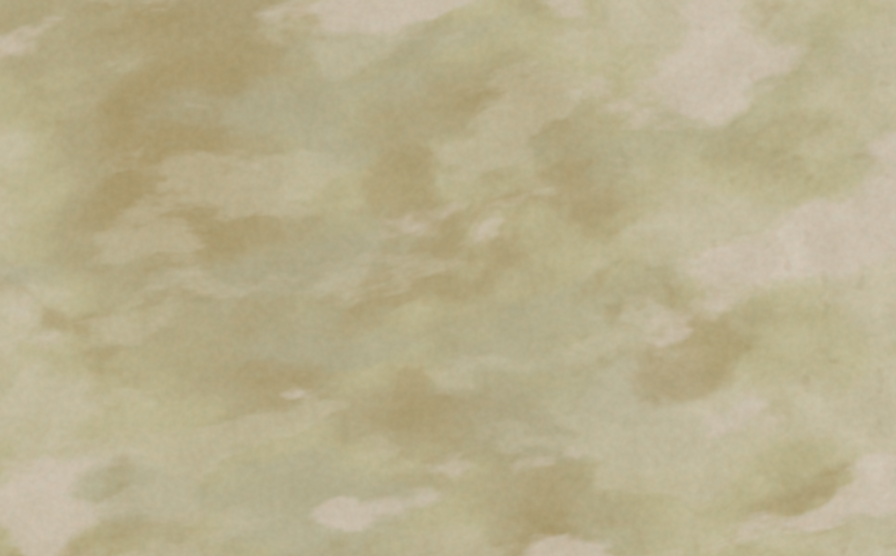
Reproduce this texture procedurally as a Shadertoy shader.

```glsl
const vec3 OCHRE = vec3(0.665, 0.60, 0.435);
const vec3 TAN = vec3(0.69, 0.65, 0.505);
const vec3 CREAM = vec3(0.73, 0.70, 0.55);
const vec3 PALE = vec3(0.765, 0.732, 0.625);
const vec3 BLUSH = vec3(0.80, 0.752, 0.685);
const vec3 SAGE = vec3(0.69, 0.67, 0.56);

vec2 gradientAt(vec2 cell) {
    vec3 h = fract(cell.xyx * vec3(0.1031, 0.1030, 0.0973));
    h += dot(h, h.yzx + 33.33);
    float angle = 6.2832 * fract((h.x + h.y) * h.z);
    return vec2(cos(angle), sin(angle));
}

float gradientNoise(vec2 p) {
    vec2 i = floor(p), f = p - i;
    vec2 u = f * f * f * (f * (f * 6.0 - 15.0) + 10.0);
    vec2 e = vec2(1.0, 0.0);
    float low = mix(dot(gradientAt(i), f), dot(gradientAt(i + e), f - e), u.x);
    float high = mix(dot(gradientAt(i + e.yx), f - e.yx),
                     dot(gradientAt(i + 1.0), f - 1.0), u.x);
    return mix(low, high, u.y);
}

float fbm(vec2 p, int octaves) {
    float sum = 0.0, amp = 1.0;
    for (int k = 0; k < octaves; k++) {
        sum += amp * gradientNoise(p);
        p = mat2(1.62, 1.18, -1.18, 1.62) * p + 17.3;
        amp *= 0.5;
    }
    return sum;
}

// Soft round influence used to place the broad tonal regions.
float region(vec2 p, vec2 centre, vec2 size) {
    vec2 d = (p - centre) / size;
    return exp(-dot(d, d));
}

// Coverage of a liquid stain: a noise field cut at a level.
float stain(vec2 p, vec2 scale, float level, float softness, float bias) {
    float field = fbm(p * scale, 5) + bias;
    return smoothstep(level - softness, level + softness, field);
}

vec3 paperTone(float t) {
    vec3 c = mix(OCHRE, TAN, smoothstep(0.22, 0.44, t));
    c = mix(c, CREAM, smoothstep(0.42, 0.58, t));
    return mix(c, PALE, smoothstep(0.56, 0.74, t));
}

void mainImage(out vec4 fragColor, in vec2 fragCoord) {
    vec2 p = fragCoord / iResolution.y;
    float width = iResolution.x / iResolution.y;
    vec2 uv = vec2(p.x / width, p.y);

    // Gently wandering coordinates, slanted upward to the right
    vec2 warp = vec2(fbm(p * 3.0 + 4.1, 2), fbm(p * 3.0 + 31.7, 2));
    vec2 q = p + 0.035 * warp;
    q.y -= 0.15 * q.x;

    // Broad tone: browned upper left, paler right side and left margin
    float brown = region(uv, vec2(0.24, 0.70), vec2(0.25, 0.38));
    float margin = region(uv, vec2(0.0, 0.45), vec2(0.09, 0.32));
    float right = smoothstep(0.45, 0.95, uv.x);
    float tone = 0.52 + 0.38 * fbm(q * vec2(2.6, 4.5) + 8.0, 5)
               - 0.22 * brown + 0.24 * margin + 0.15 * right;
    vec3 color = paperTone(tone);

    // Overlapping soft washes, mostly wider than tall
    float sage = stain(q + 12.4, vec2(2.2, 5.5), 0.14, 0.18, -0.2 * brown);
    color = mix(color, SAGE, 0.65 * sage * (1.0 - 0.6 * right));
    float ochre = stain(q + 5.7, vec2(3.0, 4.0), 0.32, 0.14,
                        0.28 * brown - 0.12 * right - 0.3 * margin);
    color = mix(color, OCHRE, 0.60 * ochre);
    float cream = stain(q + 23.9, vec2(3.2, 7.0), 0.22, 0.13, 0.0);
    color = mix(color, PALE, 0.55 * cream);
    float blush = stain(q + 41.2, vec2(2.7, 5.5), 0.36, 0.12,
                        0.10 * right + 0.15 * margin - 0.10 * brown);
    color = mix(color, BLUSH, 0.80 * blush);

    // Blotchy mottling and sparse brown flecks, stronger on the right
    float blotch = fbm(p * 13.0 + 60.0, 4);
    color += vec3(0.026, 0.028, 0.036) * blotch * (0.6 + 0.6 * right);
    float fleck = smoothstep(0.30, 0.65, gradientNoise(p * 30.0 + 3.0));
    color -= vec3(0.035, 0.045, 0.055) * fleck * right;

    // Fine paper grain with a faint colour shift
    float grain = fbm(p * 75.0, 2);
    float tint = gradientNoise(p * 60.0 + 50.0);
    color += 0.021 * grain + 0.014 * tint * vec3(1.0, -0.4, -0.6);

    fragColor = vec4(clamp(color, 0.0, 1.0), 1.0);
}
```
